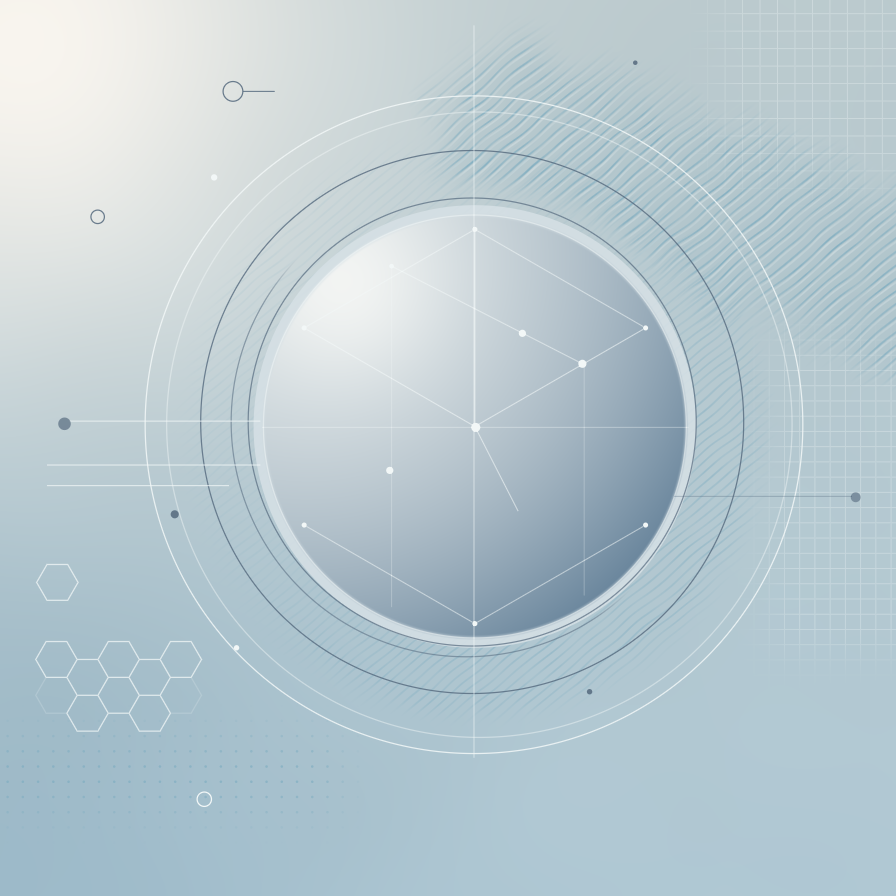
This background is drawn by a WebGL 1 fragment shader. Its source:

```glsl
precision highp float;
// Pale technical backdrop: a shaded sphere with a hexagonal wire net inside thin
// rings, over a corner glow, hatching, grids and honeycomb cells.
// Distance functions are inked in layers from back to front.
uniform vec2 u_resolution;

const vec3 WHITE = vec3(.95, .97, .97);
const vec3 SLATE = vec3(.33, .41, .49);
const vec3 AQUA = vec3(.48, .67, .75);

// Antialiased fill and line of half-width w
float fill(float d, float px) { return clamp(.5 - d / px, 0., 1.); }
float stroke(float d, float w, float px) { return fill(abs(d) - w, px); }
float disc(vec2 p, float x, float y, float r, float px) { return fill(length(p - vec2(x, y)) - r, px); }
float ring(vec2 p, float x, float y, float r, float px) { return stroke(length(p - vec2(x, y)) - r, .0007, px); }

float segment(vec2 p, vec2 a, vec2 b) {
  vec2 d = b - a;
  return length(p - a - d * clamp(dot(p - a, d) / dot(d, d), 0., 1.));
}
float line(vec2 p, vec2 a, vec2 b, float px) { return stroke(segment(p, a, b), .0006, px); }
float row(vec2 p, float y, float x0, float x1, float px) { return line(p, vec2(x0, y), vec2(x1, y), px); }
float column(vec2 p, float x, float y0, float y1, float px) { return line(p, vec2(x, y0), vec2(x, y1), px); }

// Outline of a flat-topped hexagon
float hexagon(vec2 p, float px) {
  p = abs(p);
  return stroke(max(p.y, dot(p, vec2(.866, .5))) - .02, .0007, px);
}

vec2 gradient(vec2 cell) {
  float a = 6.2832 * fract(sin(dot(cell, vec2(127.1, 311.7))) * 4375.5);
  return vec2(cos(a), sin(a));
}
float noise(vec2 p) {
  vec2 i = floor(p), f = fract(p), u = f * f * (3. - 2. * f), e = vec2(1, 0);
  float low = mix(dot(gradient(i), f), dot(gradient(i + e), f - e), u.x);
  float high = mix(dot(gradient(i + e.yx), f - e.yx), dot(gradient(i + 1.), f - 1.), u.x);
  return mix(low, high, u.y);
}

float softBox(vec2 p, vec2 lo, vec2 hi) {
  vec2 m = smoothstep(lo - .04, lo + .04, p) * (1. - smoothstep(hi - .04, hi + .04, p));
  return m.x * m.y;
}
float grid(vec2 p, float pitch, float px) {
  vec2 d = abs(fract(p / pitch) - .5) * pitch;
  return stroke(min(d.x, d.y), .0005, px);
}
// Diagonal strokes with uneven spacing and pressure
float hatch(vec2 p, float pitch, float px) {
  float t = dot(p, vec2(-.64, .77)) / pitch + .35 * noise(p * 22.);
  return stroke((fract(t) - .5) * pitch, .001, px) * (.7 + .6 * noise(p * 35.));
}

float glow(vec2 d, float falloff) { return exp(-falloff * dot(d, d)); }

vec3 backdrop(vec2 p) {
  vec3 col = mix(vec3(.69, .785, .83), vec3(.73, .79, .805), p.y);
  col -= vec3(.08, .06, .045) * glow(p - vec2(0, .1), 6.);
  return mix(col, vec3(.97, .955, .93), glow(p - vec2(0, .97), 6.5)) + .012 * noise(p * 5.);
}

// Sphere lit from the upper left; q is in units of its radius
vec3 sphere(vec2 q) {
  float light = .66 - .2 * dot(q, q) - .32 * (q.x - q.y);
  vec3 col = mix(vec3(.41, .52, .61), vec3(.9, .92, .92), light);
  return mix(col, vec3(.98, .98, .97), .75 * glow(q - vec2(-.62, .68), 5.));
}

// Hexagonal net: slanted sides, upper spokes and corner nodes
float net(vec2 p, vec2 c, float px) {
  float ink = 0.;
  for (int k = 0; k < 6; k++) {
    float a = .5236 + 1.0472 * float(k), b = a + 1.0472;
    vec2 here = c + .22 * vec2(cos(a), sin(a)), next = c + .22 * vec2(cos(b), sin(b));
    float side = abs(here.x - next.x) < .01 ? 0. : .55;
    ink = max(ink, side * line(p, here, next, px));
    ink = max(ink, (k < 3 ? .6 : 0.) * line(p, c, here, px));
    ink = max(ink, disc(p, here.x, here.y, .0028, px));
  }
  return ink;
}

// Staggered cells, fading at the outer lower ends, and one apart
float honeycomb(vec2 p, float px) {
  float ink = hexagon(p - vec2(.064, .35), px);
  for (int i = 0; i < 10; i++) {
    float x = mod(float(i), 5.), y = floor(float(i) / 5.);
    vec2 c = vec2(.063 + .0347 * x, .264 - .02 * mod(x, 2.) - .04 * y);
    ink = max(ink, (abs(x - 2.) > 1.5 ? 1. - .75 * y : 1.) * hexagon(p - c, px));
  }
  return ink;
}

void main() {
  float size = min(u_resolution.x, u_resolution.y), px = 1. / size;
  vec2 p = (gl_FragCoord.xy - .5 * u_resolution) / size + .5;
  vec2 c = vec2(.53, .524), d = p - c;
  float r = length(d);
  vec3 col = backdrop(p);

  // Grids and dot field
  float mesh = softBox(p, vec2(.8), vec2(1.1)) * grid(p, .0195, px);
  mesh += softBox(p, vec2(.86, .27), vec2(1.1, .62)) * grid(p, .017, px);
  col = mix(col, WHITE, .33 * mesh);
  float dots = disc(mod(p, .017), .0085, .0085, .0014, px);
  col = mix(col, AQUA, .6 * dots * softBox(p, vec2(-.1, .09), vec2(.38, .18)));

  // Hatched sweep and ring band
  float reach = segment(p, vec2(.58, .85), vec2(1.05, .67)) + .04 * noise(p * 18.);
  float sweep = (1. - smoothstep(.05, .13, reach)) * smoothstep(.25, .29, r);
  col = mix(col, vec3(.66, .75, .78), .35 * sweep);
  col = mix(col, AQUA, .75 * sweep * hatch(p, .0115, px));
  col = mix(col, WHITE, .3 * sweep * hatch(p + vec2(0, .004), .0115, px));
  float band = (1. - smoothstep(.3, .34, r)) * (.12 + .3 * smoothstep(-.1, .25, d.x - d.y));
  col = mix(col, AQUA, band * hatch(p, .009, px));

  // Rings, pale rim and sphere
  col = mix(col, WHITE, .85 * ring(p, .529, .526, .367, px) + .45 * ring(p, .535, .526, .349, px));
  float dark = .8 * ring(p, .527, .529, .303, px);
  dark += .55 * ring(p, .52, .529, .262, px) * smoothstep(0., .1, -d.x - d.y);
  col = mix(col, SLATE, dark);
  col = mix(col, vec3(.84, .88, .9), .85 * fill(r - .247, px));
  col = mix(col, SLATE, .7 * ring(p, .527, .529, .25, px));
  col = mix(col, sphere(d / .237), 1. - smoothstep(.232, .239, r));

  // Axes, links, nodes, leaders and pale markers
  float wire = net(p, c, px) + .5 * ring(p, c.x, c.y, .236, px);
  wire += .55 * column(p, .529, .155, .971, px) + .35 * row(p, .523, .293, .768, px);
  wire += .25 * (column(p, .437, .323, .703, px) + column(p, .652, .336, .594, px));
  wire += .55 * line(p, vec2(.437, .703), vec2(.65, .594), px) + .6 * line(p, c, vec2(.578, .43), px);
  wire += disc(p, .531, .523, .005, px) + disc(p, .65, .594, .0045, px) + disc(p, .583, .628, .004, px);
  wire += disc(p, .435, .475, .004, px) + disc(p, .437, .703, .0025, px);
  wire += .75 * (row(p, .53, .078, .29, px) + row(p, .481, .053, .29, px) + row(p, .458, .053, .255, px));
  wire += .75 * honeycomb(p, px) + ring(p, .228, .108, .008, px);
  wire += disc(p, .239, .802, .0035, px) + disc(p, .264, .277, .003, px);
  col = mix(col, WHITE, min(wire, 1.));

  // Dark markers
  float ink = ring(p, .26, .898, .011, px) + row(p, .898, .272, .306, px) + ring(p, .109, .758, .0075, px);
  ink += .4 * row(p, .446, .753, .95, px) + .8 * disc(p, .072, .527, .007, px);
  ink += .7 * disc(p, .955, .445, .0055, px) + disc(p, .195, .426, .0045, px);
  ink += disc(p, .658, .228, .003, px) + disc(p, .709, .93, .0025, px);
  gl_FragColor = vec4(mix(col, SLATE, .85 * min(ink, 1.)), 1);
}
```
